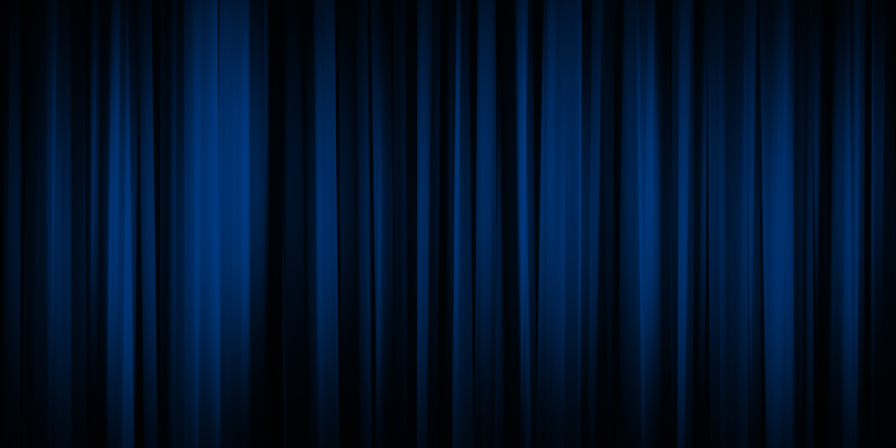
This background is drawn by a Shadertoy shader. Its source:

```glsl
// Dark stage curtain of glowing blue vertical strips that fade out at top and bottom.

const int STRIP_COUNT = 68;
const int SHADOW_COUNT = 16;
const vec3 GLOW_COLOR = vec3(0.0, 0.235, 0.53);
const vec3 BASE_COLOR = vec3(0.0, 0.004, 0.009);

// Integer hash of an index and a channel, giving 0..1
float hash(int index, int channel) {
    uint n = uint(index + 512) * 747796405u + uint(channel) * 2891336453u;
    n = ((n >> ((n >> 28u) + 4u)) ^ n) * 277803737u;
    n = (n >> 22u) ^ n;
    return float(n & 65535u) / 65535.0;
}

// One-dimensional gradient noise, roughly -1..1
float gradientNoise(float x, int channel) {
    int cell = int(floor(x));
    float f = fract(x);
    float left = (hash(cell, channel) * 2.0 - 1.0) * f;
    float right = (hash(cell + 1, channel) * 2.0 - 1.0) * (f - 1.0);
    float fade = f * f * f * (f * (f * 6.0 - 15.0) + 10.0);
    return 2.0 * mix(left, right, fade);
}

// Soft-edged band around zero
float band(float d, float halfWidth, float blur) {
    return 1.0 - smoothstep(halfWidth - blur, halfWidth + blur, abs(d));
}

// Bell-shaped falloff
float bell(float d, float size) {
    return exp(-d * d / (size * size));
}

// Evenly spread centre with jitter, leaning slightly with height
float leaningCentre(int i, int count, float y, float span, int channel) {
    float x = (float(i) + 0.5 + 1.6 * (hash(i, channel) - 0.5)) / float(count);
    float lean = (hash(i, channel + 1) - 0.5) * 0.035;
    return x * span + lean * (y - 0.5);
}

// One lit strip: shaded from a bright side to a dim side, with a fine rim
float litStrip(vec2 p, int i, float span, float pixel) {
    float halfWidth = mix(0.011, 0.04, pow(hash(i, 3), 1.4));
    float d = p.x - leaningCentre(i, STRIP_COUNT, p.y, span, 1);
    float side = hash(i, 4) < 0.5 ? -1.0 : 1.0;
    float across = clamp(side * d / halfWidth, -1.0, 1.0);

    float blur = max(pixel, mix(0.0015, 0.007, hash(i, 5) * hash(i, 6)));
    float body = band(d, halfWidth, blur) * mix(0.45, 1.0, 0.5 + 0.5 * across);
    float rim = bell(d - side * (halfWidth - 0.002), max(pixel, 0.0022));

    float height = mix(0.42, 0.64, hash(i, 7));
    float reach = mix(0.25, 0.41, hash(i, 8));
    float power = mix(0.3, 1.3, hash(i, 9));
    return power * (body + 0.14 * rim) * bell(p.y - height, reach);
}

// One dark gap, returned as a light multiplier
float darkGap(vec2 p, int i, float span, float pixel) {
    float halfWidth = mix(0.008, 0.026, hash(i, 13));
    float d = p.x - leaningCentre(i, SHADOW_COUNT, p.y, span, 11);
    float blur = max(pixel, mix(0.002, 0.009, hash(i, 14)));
    return 1.0 - mix(0.5, 0.95, hash(i, 15)) * band(d, halfWidth, blur);
}

void mainImage(out vec4 fragColor, in vec2 fragCoord) {
    vec2 p = fragCoord / iResolution.y;
    float span = iResolution.x / iResolution.y;
    float pixel = 1.0 / iResolution.y;

    // Faint glow behind the strips
    float light = 0.09 * bell(p.y - 0.53, 0.33);

    for (int i = 0; i < STRIP_COUNT; i++) {
        light += litStrip(p, i, span, pixel);
    }
    for (int i = 0; i < SHADOW_COUNT; i++) {
        light *= darkGap(p, i, span, pixel);
    }

    // Broad unevenness and fine cloth ripples
    light *= 1.0 + 0.35 * gradientNoise(p.x * 4.0, 21);
    light *= 1.0 + 0.16 * gradientNoise(p.x * 65.0 + 0.3 * p.y, 22);

    // Darker left and right borders
    float border = min(p.x, span - p.x);
    light *= mix(0.25, 1.0, smoothstep(0.0, 0.14, border));

    vec3 color = BASE_COLOR + GLOW_COLOR * (1.0 - exp(-light));
    fragColor = vec4(color, 1.0);
}
```
